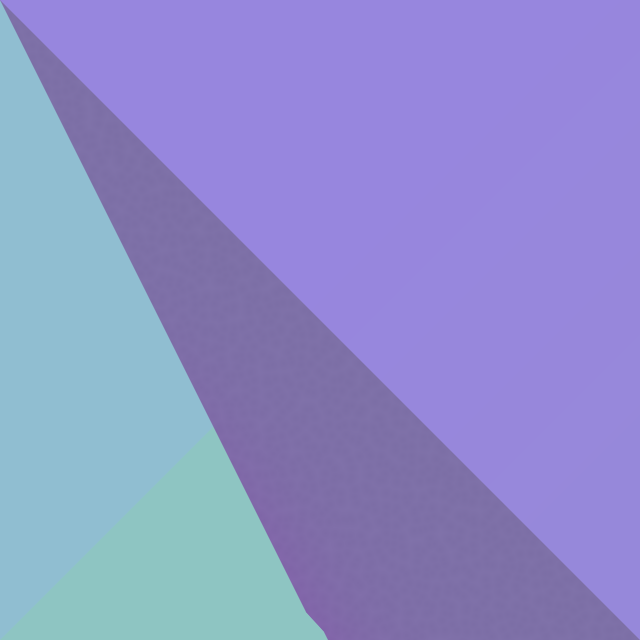
A Shadertoy shader for this background:

```glsl
// Flat folded-paper background: a violet half above the falling diagonal,
// a dusky wedge below it, and a blue and teal pair of facets at the left.
// Facets are half-plane distances; the wedge has a warm glow and cellular grain.

#define VIOLET_TOP vec3(0.592, 0.525, 0.872)
#define VIOLET_LOW vec3(0.590, 0.533, 0.855)
#define DUSK vec3(0.492, 0.440, 0.655)
#define DUSK_GLOW vec3(0.510, 0.395, 0.665)
#define BLUE vec3(0.565, 0.745, 0.820)
#define TEAL vec3(0.557, 0.773, 0.762)
#define GRAIN_CELLS 64.0
#define GRAIN_AMOUNT 0.016
#define BEND_HEIGHT 0.043

vec2 hash2(vec2 cell) {
    vec2 p = vec2(dot(cell, vec2(127.1, 311.7)), dot(cell, vec2(269.5, 183.3)));
    return fract(sin(p) * 43758.5);
}

// Distance to the closest jittered point of a square grid
float cellular(vec2 p) {
    vec2 cell = floor(p);
    float nearest = 2.0;
    for (int y = -1; y <= 1; y++)
    for (int x = -1; x <= 1; x++) {
        vec2 neighbour = cell + vec2(x, y);
        nearest = min(nearest, distance(p, neighbour + hash2(neighbour)));
    }
    return nearest;
}

// Horizontal position of the wedge's left edge, with a small kink at its foot
float wedgeEdge(float y) {
    float kink = min(0.42 * max(BEND_HEIGHT - y, 0.0), 0.0125);
    return 0.5 * (1.0 - y) + kink;
}

float cover(float dist, float pixel) {
    return smoothstep(-0.7 * pixel, 0.7 * pixel, dist);
}

void mainImage(out vec4 fragColor, in vec2 fragCoord) {
    vec2 uv = fragCoord / iResolution.xy;
    float pixel = 1.0 / min(iResolution.x, iResolution.y);

    // Signed distances to the three facet edges
    float diagonal = (uv.x + uv.y - 1.0) * 0.7071;
    float wedge = (uv.x - wedgeEdge(uv.y)) * 0.8944;
    float fold = (uv.x - uv.y) * 0.7071;

    // Left facets
    vec3 color = mix(BLUE, TEAL, cover(fold, pixel));

    // Dusky wedge: glow along the lower left edge, then grain
    float glow = exp(-max(wedge, 0.0) * 13.0) * (1.0 - smoothstep(0.0, 0.65, uv.y));
    float grain = cellular(uv * GRAIN_CELLS) - 0.45;
    vec3 dusk = mix(DUSK, DUSK_GLOW, glow) + grain * GRAIN_AMOUNT;
    color = mix(color, dusk, cover(wedge, pixel));

    // Violet half, slightly greyer towards the lower right
    float fade = smoothstep(-0.4, 0.9, uv.x - uv.y);
    vec3 violet = mix(VIOLET_TOP, VIOLET_LOW, fade);
    color = mix(color, violet, cover(diagonal, pixel));

    fragColor = vec4(color, 1.0);
}
```
